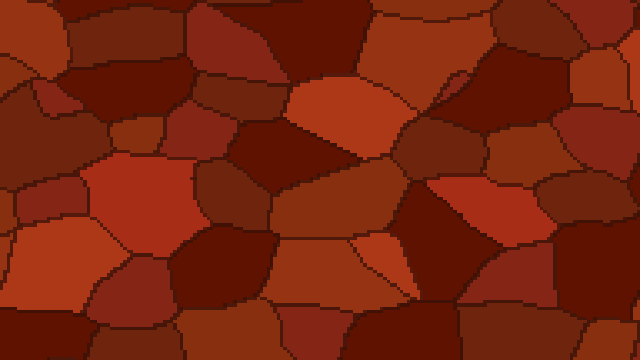
Reproduce this pattern procedurally as a WebGL 1 fragment shader.

```glsl
precision highp float;
uniform vec2 u_resolution;

#define BLOCK_ROWS 108.0
#define CELL_SIZE vec2(0.255, 0.167)
#define JITTER 0.85
#define SIZE_SPREAD 0.38
#define ROUNDNESS 2.5
#define WARP_SCALE 5.0
#define WARP_AMOUNT 0.075
#define RIPPLE_SCALE 13.0
#define RIPPLE_AMOUNT 0.016
#define LINE_TINT 0.25
#define SEED 3.7

const vec3 LINE_COLOR = vec3(0.220, 0.065, 0.025);
const vec3 MAROON     = vec3(0.375, 0.072, 0.004);
const vec3 UMBER      = vec3(0.430, 0.140, 0.050);
const vec3 BROWN      = vec3(0.535, 0.185, 0.060);
const vec3 RUST       = vec3(0.590, 0.200, 0.075);
const vec3 CRIMSON    = vec3(0.520, 0.145, 0.085);
const vec3 ORANGE     = vec3(0.680, 0.220, 0.090);
const vec3 SCARLET    = vec3(0.655, 0.175, 0.085);

float hash(vec2 p) {
  return fract(sin(dot(p, vec2(127.1, 311.7)) + SEED) * 43758.5453);
}

vec2 hash2(vec2 p) {
  return vec2(hash(p), hash(p + 37.3));
}

// Smooth vector noise in -0.5..0.5
vec2 noise2(vec2 p) {
  vec2 i = floor(p);
  vec2 f = fract(p);
  f = f * f * (3.0 - 2.0 * f);
  vec2 low = mix(hash2(i), hash2(i + vec2(1.0, 0.0)), f.x);
  vec2 high = mix(hash2(i + vec2(0.0, 1.0)), hash2(i + 1.0), f.x);
  return mix(low, high, f.y) - 0.5;
}

// Grid id of the patch that owns a point: warped, size-weighted Voronoi
vec2 patchId(vec2 p) {
  p += WARP_AMOUNT * noise2(p * WARP_SCALE);
  p += RIPPLE_AMOUNT * noise2(p * RIPPLE_SCALE + 51.0);
  vec2 q = p / CELL_SIZE;
  vec2 base = floor(q);
  vec2 owner = base;
  float nearest = 1e3;
  for (int y = -2; y <= 2; y++) {
    for (int x = -2; x <= 2; x++) {
      vec2 id = base + vec2(float(x), float(y));
      vec2 center = id + 0.5 + JITTER * (hash2(id + 11.0) - 0.5);
      vec2 offset = pow(abs(q - center) + 1e-4, vec2(ROUNDNESS));
      float d = pow(offset.x + offset.y, 1.0 / ROUNDNESS);
      d -= SIZE_SPREAD * hash(id + 71.0);
      if (d < nearest) {
        nearest = d;
        owner = id;
      }
    }
  }
  return owner;
}

// Evenly spread palette choice, so that neighbours seldom agree
vec3 patchColor(vec2 id) {
  float pick = fract(dot(id, vec2(0.7549, 0.5698)) + 0.12 * hash(id + 5.0));
  vec3 color = MAROON;
  color = mix(color, CRIMSON, step(0.23, pick));
  color = mix(color, BROWN,   step(0.40, pick));
  color = mix(color, ORANGE,  step(0.59, pick));
  color = mix(color, UMBER,   step(0.655, pick));
  color = mix(color, RUST,    step(0.85, pick));
  return mix(color, SCARLET,  step(0.96, pick));
}

void main() {
  // Snap to coarse square blocks
  float block = 1.0 / BLOCK_ROWS;
  vec2 uv = gl_FragCoord.xy / u_resolution.y;
  vec2 p = (floor(uv * BLOCK_ROWS) + 0.5) * block;

  // One-block outline wherever the owner changes
  vec2 id = patchId(p);
  vec2 rightId = patchId(p + vec2(block, 0.0));
  vec2 upperId = patchId(p + vec2(0.0, block));
  bool isLine = any(notEqual(id, rightId)) || any(notEqual(id, upperId));

  vec3 color = patchColor(id);
  if (isLine) color = mix(LINE_COLOR, color, LINE_TINT);
  gl_FragColor = vec4(color, 1.0);
}
```
